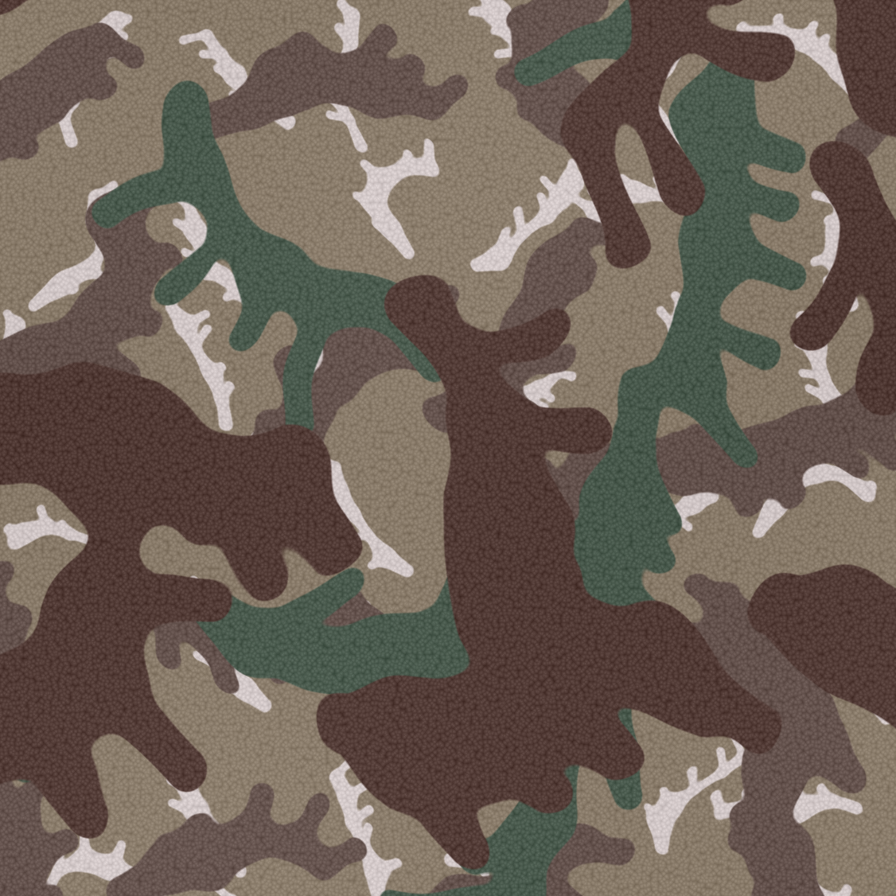
Give the GLSL for this texture, as a WebGL 2 fragment shader.

```glsl
#version 300 es
precision highp float;

uniform vec2 u_resolution;
out vec4 fragColor;

vec4 hash4(vec3 s) {
    vec4 q = fract(s.xyzx * vec4(0.1031, 0.1030, 0.0973, 0.1099));
    q += dot(q, q.wzxy + 33.33);
    return fract((q.xxyz + q.yzzw) * q.zywx);
}

vec2 direction(float angle) {
    return vec2(cos(angle), sin(angle));
}

float smoothMin(float a, float b, float k) {
    float h = max(k - abs(a - b), 0.0) / k;
    return min(a, b) - h * h * k * 0.25;
}

// Capsule whose radius runs from ra to rb
float limb(vec2 p, vec2 a, vec2 b, float ra, float rb) {
    vec2 ab = b - a;
    float t = clamp(dot(p - a, ab) / dot(ab, ab), 0.0, 1.0);
    return length(p - a - ab * t) - mix(ra, rb, t);
}

// One curved spine per cell, with fingers along its outer side
float blots(vec2 p, float cell, float heading, float girth, float finger, float seed) {
    p /= cell;
    float d = 10.0;
    for (int j = -1; j <= 1; j++)
    for (int i = -1; i <= 1; i++) {
        vec2 id = floor(p) + vec2(i, j);
        vec4 h = hash4(vec3(id, seed));
        float angle = heading + (h.z - 0.5) * 2.2;
        float bend = (h.w - 0.5) * 0.9;
        float side = bend > 0.0 ? -1.0 : 1.0;
        vec2 a = id + 0.5 + (h.xy - 0.5) * 0.5 - 0.42 * direction(angle);
        float ra = girth * 0.8;
        angle -= 2.5 * bend;
        for (int k = 0; k < 5; k++) {
            vec4 g = hash4(vec3(id, seed + 5.7 * float(k + 1)));
            angle += bend + (g.x - 0.5) * 0.8;
            vec2 b = a + 0.17 * direction(angle);
            float rb = girth * (0.5 + g.y);
            d = smoothMin(d, limb(p, a, b, ra, rb), girth * 0.6);
            vec2 tip = b + finger * (0.6 + 0.8 * g.w) * direction(angle + side * (0.6 + 0.7 * g.z));
            d = smoothMin(d, limb(p, b, tip, rb * 0.6, girth * 0.55), girth * 0.6);
            a = b;
            ra = rb;
        }
    }
    return d * cell;
}

// Cellular noise: distance to the nearest scattered point
float cellular(vec2 p) {
    float nearest = 2.0;
    for (int j = -1; j <= 1; j++)
    for (int i = -1; i <= 1; i++) {
        vec2 id = floor(p) + vec2(i, j);
        nearest = min(nearest, length(id + hash4(vec3(id, 3.0)).xy - p));
    }
    return nearest;
}

vec3 ink(vec3 under, vec3 colour, float d) {
    float soft = max(0.0014, 0.8 / u_resolution.y);
    return mix(colour, under, smoothstep(-soft, soft, d));
}

void main() {
    vec2 uv = gl_FragCoord.xy / u_resolution.y;

    // Gentle wobble of the outlines
    vec2 p = uv + 0.007 * sin(uv.yx * 23.0 + vec2(0.4, 2.1))
                + 0.003 * sin(uv.yx * 57.0 + uv * 19.0);

    // Printed layers, back to front
    vec3 colour = vec3(0.535, 0.48, 0.412);
    colour = ink(colour, vec3(0.82, 0.78, 0.78), blots(p, 0.17, 1.7, 0.055, 0.12, 41.0));
    colour = ink(colour, vec3(0.39, 0.32, 0.30), blots(p + 0.13, 0.30, 1.0, 0.085, 0.15, 97.0));
    colour = ink(colour, vec3(0.285, 0.35, 0.30), blots(p + 0.31, 0.42, -1.0, 0.072, 0.25, 153.0));
    colour = ink(colour, vec3(0.32, 0.23, 0.21), blots(p + 0.07, 0.45, -0.7, 0.10, 0.25, 219.0));

    // Cloth: mottled grain, crossing threads and slow folds
    float grain = 0.12 * (0.45 - cellular(uv * 230.0));
    float threads = 0.012 * sin(uv.x * 1130.0) * sin(uv.y * 1070.0);
    float folds = 0.006 * (sin(uv.y * 9.0 + sin(uv.x * 4.0)) + sin(uv.x * 7.0 - uv.y * 3.0));
    fragColor = vec4(colour + grain + threads + folds, 1.0);
}
```
